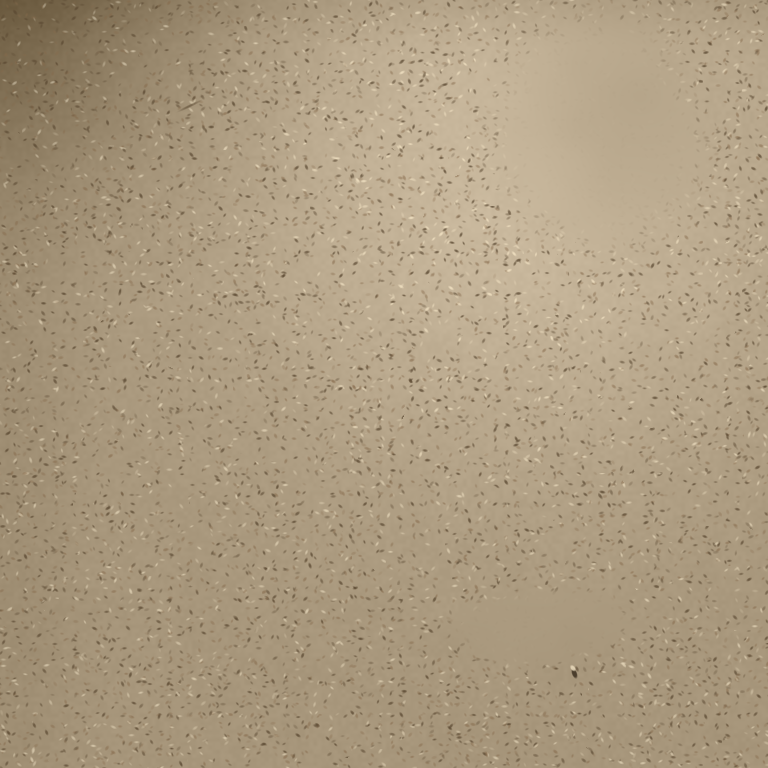
Reproduce this texture procedurally as a three.js fragment shader.

```glsl
varying vec2 vUv;

const vec3 DARK_FLECK = vec3(0.36, 0.29, 0.20);
const vec3 BROWN_FLECK = vec3(0.52, 0.41, 0.29);
const vec3 PALE_FLECK = vec3(0.93, 0.87, 0.75);
const float EDGE = 0.0011;

float hash(vec2 p) {
  vec3 q = fract(vec3(p.xyx) * 0.1031);
  q += dot(q, q.yzx + 33.33);
  return fract((q.x + q.y) * q.z);
}

float valueNoise(vec2 p) {
  vec2 i = floor(p);
  vec2 f = fract(p);
  f = f * f * (3.0 - 2.0 * f);
  float low = mix(hash(i), hash(i + vec2(1.0, 0.0)), f.x);
  float high = mix(hash(i + vec2(0.0, 1.0)), hash(i + vec2(1.0, 1.0)), f.x);
  return mix(low, high, f.y);
}

// Soft round falloff, 1 at the centre
float glow(vec2 p, vec2 centre, vec2 radius) {
  vec2 d = (p - centre) / radius;
  return exp(-dot(d, d));
}

// Soft-edged ellipse turned by an angle
float chip(vec2 d, vec2 halfSize, float angle) {
  float c = cos(angle);
  float s = sin(angle);
  d = vec2(c * d.x + s * d.y, c * d.y - s * d.x);
  float dist = (length(d / halfSize) - 1.0) * halfSize.y;
  return 1.0 - smoothstep(-EDGE, EDGE, dist);
}

// One jittered fleck per grid cell, kept with the given probability
float flecks(vec2 p, float cells, float seed, float share, vec2 halfSize) {
  vec2 cell = floor(p * cells);
  vec2 id = cell + seed;
  vec2 jitter = vec2(hash(id + 11.3), hash(id + 47.9));
  vec2 centre = (cell + mix(vec2(0.22), vec2(0.78), jitter)) / cells;
  float scale = mix(0.65, 1.2, hash(id + 83.1));
  float angle = (hash(id + 129.7) - 0.5) * 2.6;
  float strength = mix(0.3, 1.0, hash(id + 171.5));
  float kept = step(hash(id), share);
  return kept * strength * chip(p - centre, halfSize * scale, angle);
}

// Worn areas where the flecks fade out
float wornMask(vec2 p) {
  vec2 warped = p + 0.04 * (valueNoise(p * 9.0) - 0.5);
  float large = length((warped - vec2(0.78, 0.83)) / vec2(0.16, 0.17));
  float small = length((warped - vec2(0.70, 0.185)) / vec2(0.13, 0.045));
  return 1.0 - smoothstep(0.65, 1.15, min(large, small));
}

// Uneven light over the floor
float lighting(vec2 p) {
  float level = 0.65;
  level += 0.145 * glow(p, vec2(0.68, 0.77), vec2(0.40));
  level -= 0.17 * glow(p, vec2(0.0, 1.0), vec2(0.26, 0.22));
  level -= 0.055 * glow(p, vec2(0.80, 0.84), vec2(0.12, 0.14));
  level -= 0.03 * (1.0 - smoothstep(0.0, 0.16, p.x));
  level -= 0.05 * smoothstep(0.93, 1.02, p.y);
  return level;
}

vec3 beige(float level) {
  return vec3(level, level - 0.066, level - 0.172);
}

void main() {
  vec2 p = vUv;

  // Ground with faint mottling and grain
  float mottle = valueNoise(p * 24.0) - 0.5;
  float grain = valueNoise(p * 190.0) - 0.5;
  float worn = wornMask(p);
  float level = lighting(p) + 0.010 * mottle + 0.022 * grain * (1.0 - worn);
  vec3 color = beige(level);

  // Scattered flecks, denser in loose clumps
  float clump = mix(0.65, 1.3, valueNoise(p * 14.0 + 5.0));
  float visible = 1.0 - 0.96 * worn;
  for (int i = 0; i < 3; i++) {
    float layer = float(i);
    vec2 q = p + layer * vec2(0.0047, 0.0061);
    float cells = 66.0 + 7.0 * layer;
    float seed = 210.0 * layer;
    float brown = flecks(q, cells, seed + 31.0, 0.22 * clump, vec2(0.0026, 0.0015));
    float dark = flecks(q, cells, seed + 67.0, 0.26 * clump, vec2(0.0027, 0.0014));
    float pale = flecks(q, cells, seed + 103.0, 0.13 * clump, vec2(0.0028, 0.0013));
    color = mix(color, BROWN_FLECK, 0.55 * brown * visible);
    color = mix(color, DARK_FLECK, 0.80 * dark * visible);
    color = mix(color, PALE_FLECK * (0.45 + 0.75 * level), 0.80 * pale * visible);
  }

  // A short scratch and one larger chip with a pale tip
  float scratch = chip(p - vec2(0.247, 0.862), vec2(0.012, 0.0014), 0.45);
  float stone = chip(p - vec2(0.748, 0.123), vec2(0.006, 0.003), -1.2);
  float tip = chip(p - vec2(0.746, 0.130), vec2(0.004, 0.0025), -0.9);
  color = mix(color, DARK_FLECK, 0.6 * scratch);
  color = mix(color, DARK_FLECK * 0.7, 0.9 * stone);
  color = mix(color, PALE_FLECK, 0.8 * tip);

  gl_FragColor = vec4(color, 1.0);
}
```
